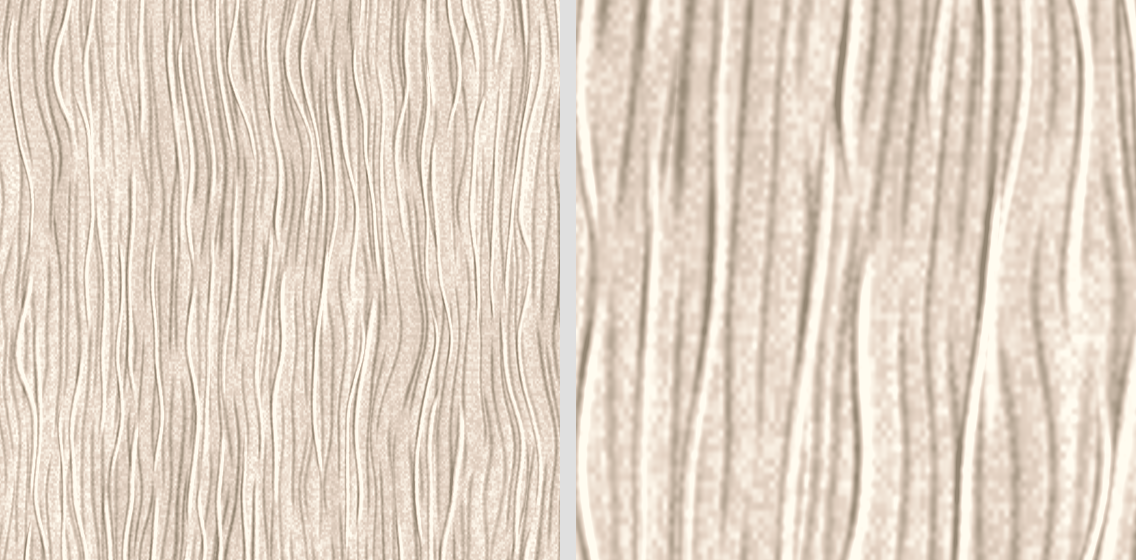
Left, the full canvas; right, a detail of the centre.
Reproduce this texture procedurally as a WebGL 1 fragment shader.

```glsl
precision highp float;
// Pale embossed bark: wavy upright strands with bright ridges and tan grooves.

uniform vec2 u_resolution;

const vec3 TAN   = vec3(0.70, 0.64, 0.57);
const vec3 SAND  = vec3(0.90, 0.83, 0.77);
const vec3 CREAM = vec3(0.99, 0.96, 0.91);

const float BASE_SHADE    = 0.922;
const float GROOVE_COUNT  = 58.0;
const float GROOVE_WIDTH  = 0.0031;
const float GROOVE_DEPTH  = 0.225;
const float RIDGE_COUNT   = 31.0;
const float RIDGE_WIDTH   = 0.0032;
const float RIDGE_SHADOW  = 0.25;
const float STREAK_AMOUNT = 0.06;
const float BAND_AMOUNT   = 0.07;
const float GRAIN_AMOUNT  = 0.115;
const float BROAD_SWAY    = 0.045;
const float FINE_SWAY     = 0.012;

float hash(vec2 p) {
  return fract(sin(dot(p, vec2(127.1, 311.7))) * 43758.5453);
}

float noise(vec2 p) {
  vec2 i = floor(p);
  vec2 f = fract(p);
  f = f * f * (3.0 - 2.0 * f);
  return mix(mix(hash(i), hash(i + vec2(1.0, 0.0)), f.x),
             mix(hash(i + vec2(0.0, 1.0)), hash(i + vec2(1.0, 1.0)), f.x), f.y);
}

float bell(float d, float width) {
  float q = d / width;
  return exp(-q * q);
}

// Tapered strands in jittered columns: x = core, y = thin line on its left.
vec2 strands(vec2 p, float count, float rate, float width, float density, float seed) {
  vec2 result = vec2(0.0);
  float column = floor(p.x * count);
  for (int k = -1; k <= 1; k++) {
    float id = column + float(k);
    float along = p.y * rate + 9.0 * hash(vec2(id, seed));
    float part = fract(along);
    vec2 key = vec2(id + seed, floor(along));

    // Each strand has its own offset, wobble, strength and pointed ends.
    float offset = 0.6 * (hash(key + 3.7) - 0.5);
    float wobble = 0.8 * (noise(vec2(id * 7.0 + seed, p.y * 8.0)) - 0.5);
    float d = p.x - (id + 0.5 + offset + wobble) / count;
    float taper = smoothstep(0.0, 0.12, part) * (1.0 - smoothstep(0.88, 1.0, part));
    float strength = taper * step(hash(key + 8.1), density) * mix(0.7, 1.0, hash(key + 5.3));
    float w = width * mix(0.65, 1.0, taper) * mix(0.8, 1.2, hash(key + 1.9));

    result = max(result, strength * vec2(bell(d, w), bell(d + 1.7 * w, 0.65 * w)));
  }
  return result;
}

// Shared sway makes neighbouring strands bend and converge together.
vec2 sway(vec2 p) {
  float broad = noise(p * vec2(5.0, 4.0) + 11.3) - 0.5;
  float fine = noise(p * vec2(12.0, 10.0) + 47.9) - 0.5;
  return vec2(p.x + BROAD_SWAY * broad + FINE_SWAY * fine, p.y);
}

vec3 palette(float shade) {
  vec3 lower = mix(TAN, SAND, (shade - TAN.r) / (SAND.r - TAN.r));
  vec3 upper = mix(SAND, CREAM, (shade - SAND.r) / (CREAM.r - SAND.r));
  return shade < SAND.r ? lower : upper;
}

void main() {
  vec2 uv = gl_FragCoord.xy / min(u_resolution.x, u_resolution.y);
  vec2 p = sway(uv);

  // Soft lengthwise streaks and broader bands under the relief.
  float band = noise(p * vec2(32.0, 3.5) + 5.7) - 0.5;
  float shade = BASE_SHADE + BAND_AMOUNT * band;
  shade += STREAK_AMOUNT * (noise(p * vec2(130.0, 9.0)) - 0.5);

  // Tan grooves with a faint lit lip, deeper inside the dark bands.
  vec2 groove = strands(p, GROOVE_COUNT, 2.3, GROOVE_WIDTH, 0.93, 21.0);
  shade += 0.04 * groove.y - GROOVE_DEPTH * (1.0 - 0.5 * band) * groove.x;

  // Bright ridges, each with a sharp shadow beside it.
  vec2 ridge = strands(p, RIDGE_COUNT, 2.2, RIDGE_WIDTH, 0.72, 73.0);
  shade -= RIDGE_SHADOW * ridge.y;
  shade = mix(shade, 1.02, min(1.0, 1.4 * ridge.x));

  // Fine grain, weaker on the smooth ridges.
  float grain = noise(uv * vec2(300.0, 230.0)) - 0.5;
  shade += GRAIN_AMOUNT * grain * (1.0 - 0.7 * ridge.x);

  gl_FragColor = vec4(clamp(palette(clamp(shade, 0.58, 1.01)), 0.0, 1.0), 1.0);
}
```
